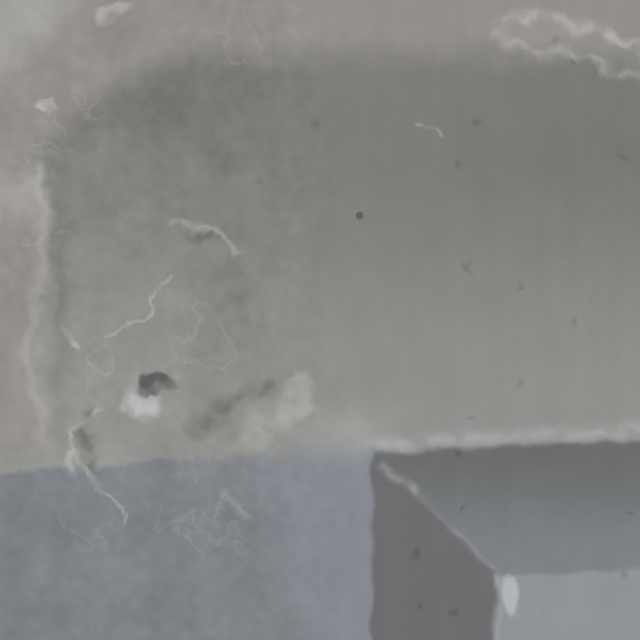
This texture is drawn by a Shadertoy shader. Its source:

```glsl
vec2 hash2(vec2 p) {
    p = vec2(dot(p, vec2(127.1, 311.7)), dot(p, vec2(269.5, 183.3)));
    return fract(sin(p) * 43758.5) * 2. - 1.;
}

float gradientNoise(vec2 p) {
    vec2 i = floor(p), f = fract(p), u = f * f * (3. - 2. * f), e = vec2(1, 0);
    float low = mix(dot(hash2(i), f), dot(hash2(i + e), f - e), u.x);
    float high = mix(dot(hash2(i + e.yx), f - e.yx), dot(hash2(i + 1.), f - 1.), u.x);
    return mix(low, high, u.y);
}

float fbm(vec2 p) {
    float sum = 0., amp = .5;
    for (int i = 0; i < 4; i++) {
        sum += amp * gradientNoise(p);
        p = mat2(1.6, 1.2, -1.2, 1.6) * p;
        amp *= .5;
    }
    return sum;
}

// Coverage of the side where d is negative
float inside(float d, float soft) { return 1. - smoothstep(-soft, soft, d); }

float stroke(vec2 p, vec2 a, vec2 b, float width) {
    vec2 ab = b - a;
    float t = clamp(dot(p - a, ab) / dot(ab, ab), 0., 1.);
    return inside(length(p - a - ab * t) - width, width);
}

float bend(vec2 p, vec2 a, vec2 b, vec2 c, float width) {
    return max(stroke(p, a, b, width), stroke(p, b, c, width));
}

float ellipse(vec2 p, vec2 c, vec2 r, float angle) {
    float s = sin(angle), k = cos(angle);
    return inside(length(mat2(k, -s, s, k) * (p - c) / r) - 1., .3);
}

float glow(vec2 p, vec2 c, vec2 r) {
    vec2 q = (p - c) / r;
    return exp(-dot(q, q));
}

float pits(vec2 p, float cells, float size) {
    vec2 id = floor(p * cells);
    float d = length(fract(p * cells) - .5 - .3 * hash2(id));
    return inside(d - size, size) * step(.5, hash2(id + 17.).x);
}

vec3 wall(vec2 p, vec2 q) {
    vec3 col = mix(vec3(.565, .565, .555), vec3(.5, .5, .48), smoothstep(.33, .78, p.y));
    col += .02 * inside(p.x - .27, .22);
    col -= .025 * glow(p, vec2(.93, .78), vec2(.3, .17));
    col -= .045 * glow(q, vec2(.25, .84), vec2(.16, .06));
    // Pale upper band and corner
    float band = .915 - 1.1 * pow(max(.27 - p.x, 0.), 1.3);
    col = mix(col, vec3(.575, .56, .545), inside(band - q.y, .035));
    col = mix(col, vec3(.64, .635, .62), inside(.89 + p.x * .9 - q.y, .05));
    // Left plaster patch with its rim
    float rimX = .065 + .014 * sin(p.y * 17. + 3.2);
    float span = inside(abs(q.y - .525) - .225, .015);
    col = mix(col, vec3(.575, .565, .545), span * inside(q.x - rimX, .012));
    col += .05 * span * glow(q, vec2(rimX - .008, q.y), vec2(.01, 1));
    col += .06 * glow(q, vec2(.03, .7), vec2(.05));
    return col - .045 * span * glow(q, vec2(.095, .55), vec2(.015, .22));
}

vec3 scars(vec3 col, vec2 q) {
    // Chip with a pale rim, flakes and scratch
    vec2 rim = vec2(.017, .012), a = vec2(.845, .947), b = vec2(.95, .919);
    vec2 ra = vec2(.075, .036), rb = vec2(.08, .03);
    col += .12 * max(ellipse(q, a, ra, -.1), ellipse(q, b, rb, -.35));
    col -= .1 * max(ellipse(q, a, ra - rim, -.1), ellipse(q, b, rb - rim, -.35));
    col += .11 * ellipse(q, vec2(.178, .981), vec2(.034, .014), .3);
    col += .1 * ellipse(q, vec2(.072, .835), vec2(.017, .009), 0.);
    col += .1 * ellipse(q, vec2(.108, .475), vec2(.008, .023), .4);
    col += .1 * stroke(q, vec2(.653, .81), vec2(.683, .78), .004);
    // Broken plaster
    col -= .045 * glow(q, vec2(.36, .55), vec2(.03, .08));
    col += .09 * bend(q, vec2(.27, .65), vec2(.345, .645), vec2(.37, .6), .005);
    col -= .08 * stroke(q, vec2(.3, .635), vec2(.335, .63), .008);
    col += .08 * bend(q, vec2(.26, .57), vec2(.235, .51), vec2(.16, .47), .003);
    col -= .09 * bend(q, vec2(.31, .33), vec2(.37, .37), vec2(.415, .385), .016);
    col += .08 * ellipse(q, vec2(.455, .375), vec2(.032, .045), -.5);
    col += .06 * glow(q, vec2(.41, .32), vec2(.03));
    // Hole and cracks
    col = mix(col, vec3(.72), ellipse(q, vec2(.222, .378), vec2(.028, .034), 0.));
    col = mix(col, vec3(.38), ellipse(q, vec2(.24, .398), vec2(.028, .018), .1));
    col -= .11 * bend(q, vec2(.145, .355), vec2(.125, .325), vec2(.14, .28), .009);
    col += .09 * bend(q, vec2(.165, .36), vec2(.11, .335), vec2(.108, .26), .005);
    return col + .09 * bend(q, vec2(.115, .3), vec2(.15, .24), vec2(.197, .187), .004);
}

vec3 block(vec3 col, vec2 p, vec2 q, float wear) {
    float ridgeY = .255 + .06 * p.x, seamY = .83 - .933 * q.x, lipY = .065 + .045 * p.x;
    vec3 face = mix(vec3(.49, .51, .52), vec3(.42, .425, .425), smoothstep(.12, .31, p.y));
    face = mix(face, vec3(.43, .425, .435), inside(max(q.y - seamY, q.x - .778), .005));
    face = mix(face, vec3(.56, .58, .59), inside(max(q.y - lipY, .774 - q.x), .006));
    col = mix(col, face, inside(max(.582 - q.x, q.y - ridgeY), .006));
    // Worn edges and ledge
    col += .1 * wear * stroke(q, vec2(.6, .27), vec2(.645, .235), .007);
    col += .05 * wear * bend(q, vec2(.645, .235), vec2(.775, .105), vec2(.775, 0), .005);
    col += .13 * ellipse(q, vec2(.795, .07), vec2(.014, .032), 0.);
    float reach = wear * smoothstep(.55, .6, p.x);
    return col + .08 * reach * glow(q, vec2(q.x, ridgeY + .014), vec2(1, .013));
}

void mainImage(out vec4 fragColor, in vec2 fragCoord) {
    vec2 p = fragCoord / iResolution.xy;
    vec2 q = p + .045 * vec2(fbm(p * 21.), fbm(p * 21. + 31.));
    float wear = mix(.4, 1., smoothstep(-.25, .15, gradientNoise(p * 37.)));
    vec3 col = wall(p, q);
    // Bluish floor, paler beside the block
    vec3 ground = mix(vec3(.495, .513, .53), vec3(.525, .54, .565), smoothstep(.36, .5, p.x + .3 * p.y - .05));
    float soft = mix(.008, .045, smoothstep(.3, .5, p.x));
    col = mix(col, ground, inside(q.y - .258 - .075 * min(p.x, .6), soft));
    col += .05 * glow(q, vec2(.55, .325), vec2(.07, .04));
    col += .06 * stroke(q, vec2(.35, .23), vec2(.385, .195), .005);
    col = mix(col, scars(col, q), wear);
    // Flaking veins, stains, grain and pits
    float rough = 1. - .7 * smoothstep(.4, .6, p.x);
    float flakes = inside(abs(fbm(q * 11.)) - .01, .025) * smoothstep(0., .25, gradientNoise(p * 8.));
    col += .045 * flakes * inside(p.x - .45, .08);
    col = block(col, p, mix(p, q, .4), wear);
    col += rough * (.075 * fbm(p * 14.) + .05 * fbm(p * 55.));
    col += .014 * gradientNoise(p * vec2(38, 4));
    col -= .05 * pits(q, 13., .07) * smoothstep(.3, .5, p.x);
    col -= .13 * ellipse(p, vec2(.562, .663), vec2(.006), 0.);
    fragColor = vec4(col, 1);
}
```
